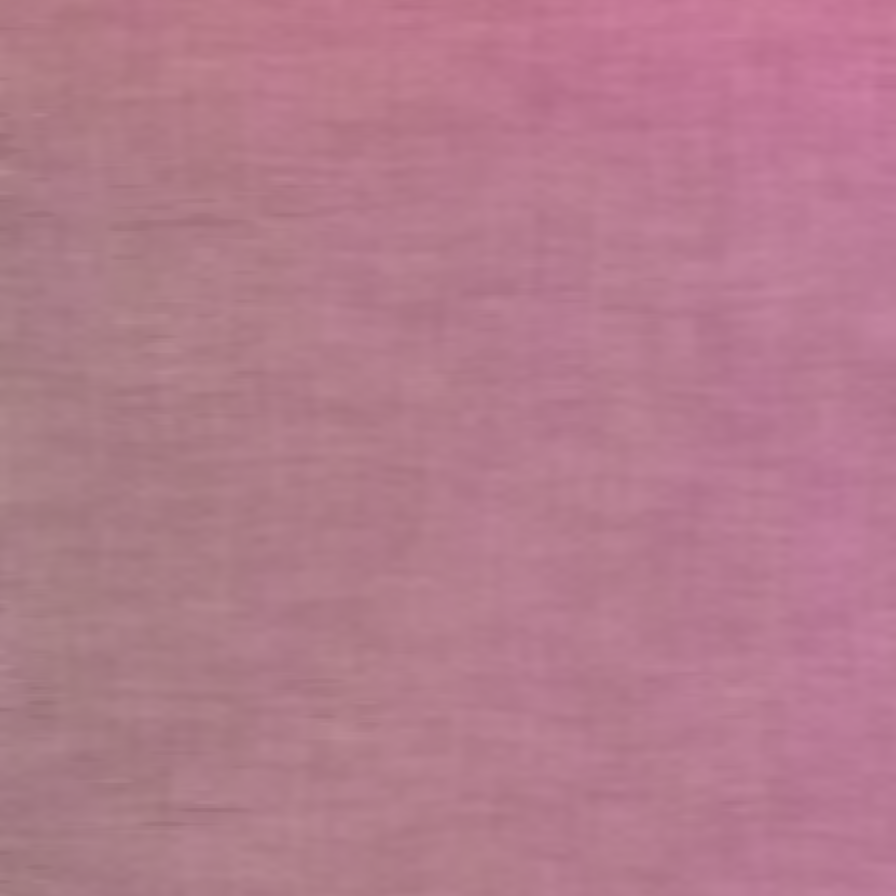
This texture is drawn by a WebGL 1 fragment shader. Its source:

```glsl
precision highp float;
// Soft, faded pink cloth: a smooth colour drift from grey rose to orchid,
// blotchy dye from layered sines and stretched noise, and a faint weave of
// blurred horizontal and vertical threads with a few short slubs.
uniform vec2 u_resolution;

#define WEFT_SCALE vec2(13.0, 95.0)
#define WARP_SCALE vec2(75.0, 11.0)
#define GRAIN_SCALE vec2(65.0, 120.0)
#define BLOTCH_SCALE vec2(9.0, 13.0)
#define WEFT_DEPTH 0.042
#define WARP_DEPTH 0.022
#define GRAIN_DEPTH 0.022
#define BLOTCH_DEPTH 0.032
#define DYE_DEPTH 0.034
#define SLUB_DEPTH 0.035

const vec3 GREY_ROSE = vec3(0.645, 0.494, 0.517);
const vec3 ROSE = vec3(0.697, 0.488, 0.547);
const vec3 ORCHID = vec3(0.735, 0.484, 0.596);
const vec3 TOP_BLUSH = vec3(0.040, -0.018, -0.004);
const vec3 DYE_SHIFT = vec3(0.35, -0.45, 0.75);

float hash(vec2 p) {
  p = fract(p * vec2(0.1031, 0.1137));
  p += dot(p, p.yx + 33.33);
  return fract((p.x + p.y) * p.x * 41.7);
}

// Smooth lattice noise, centred on zero
float noise(vec2 p) {
  vec2 cell = floor(p);
  vec2 f = fract(p);
  f = f * f * (3.0 - 2.0 * f);
  float low = mix(hash(cell), hash(cell + vec2(1.0, 0.0)), f.x);
  float high = mix(hash(cell + vec2(0.0, 1.0)), hash(cell + 1.0), f.x);
  return mix(low, high, f.y) - 0.5;
}

float layeredNoise(vec2 p) {
  float sum = 0.0;
  float weight = 0.6;
  for (int i = 0; i < 3; i++) {
    sum += weight * noise(p);
    p = p * 1.93 + vec2(17.3, 41.9);
    weight *= 0.55;
  }
  return sum;
}

// Slow wandering waves that keep the drift from looking straight
float layeredSines(vec2 p) {
  return 0.5 * sin(p.x * 5.0 + 2.0 * sin(p.y * 4.0 + 0.7))
       + 0.3 * sin(p.y * 9.0 - p.x * 4.0 + 1.9)
       + 0.2 * sin(p.x * 15.0 + p.y * 7.0 + 4.1);
}

// Colour drift from left to right, with a warmer upper edge
vec3 clothColour(vec2 uv) {
  float drift = uv.x + 0.14 * (uv.y - 0.5) + 0.04 * layeredSines(uv);
  vec3 colour = mix(GREY_ROSE, ROSE, smoothstep(-0.12, 0.50, drift));
  colour = mix(colour, ORCHID, smoothstep(0.38, 1.08, drift));
  return colour + TOP_BLUSH * smoothstep(0.68, 1.05, uv.y);
}

// Light and shade of the threads
float weave(vec2 uv) {
  vec2 bend = 0.004 * vec2(sin(uv.y * 23.0), sin(uv.x * 19.0 + uv.y * 8.0));
  vec2 p = uv + bend;
  float weft = noise(p * WEFT_SCALE) + 0.6 * noise(p * WEFT_SCALE * vec2(1.9, 0.45) + 31.0);
  float warp = noise(p * WARP_SCALE + 57.0) + 0.5 * noise(p * WARP_SCALE * vec2(0.4, 0.7) + 83.0);
  float grain = noise(p * GRAIN_SCALE + 11.0);
  return WEFT_DEPTH * weft * 0.75 + WARP_DEPTH * warp * 0.8 + GRAIN_DEPTH * grain;
}

// Sparse short marks, more frequent toward the lower left
float slubs(vec2 uv) {
  float mark = noise(uv * vec2(22.0, 125.0) + 140.0);
  float patchy = smoothstep(-0.05, 0.3, noise(uv * vec2(5.0, 9.0) + 70.0));
  float worn = 1.0 - 0.6 * smoothstep(0.2, 0.9, uv.x + 0.4 * uv.y);
  return (smoothstep(0.25, 0.5, mark) - smoothstep(0.2, 0.45, -mark)) * patchy * worn;
}

void main() {
  vec2 uv = gl_FragCoord.xy / u_resolution;
  vec3 colour = clothColour(uv);

  // Blotches in brightness and in hue
  colour += BLOTCH_DEPTH * layeredNoise(uv * BLOTCH_SCALE + 5.0);
  colour += DYE_DEPTH * DYE_SHIFT * layeredNoise(uv * vec2(13.0, 9.0) + 25.0);

  // Threads and slubs
  colour += weave(uv) + SLUB_DEPTH * slubs(uv);

  gl_FragColor = vec4(clamp(colour, 0.0, 1.0), 1.0);
}
```
